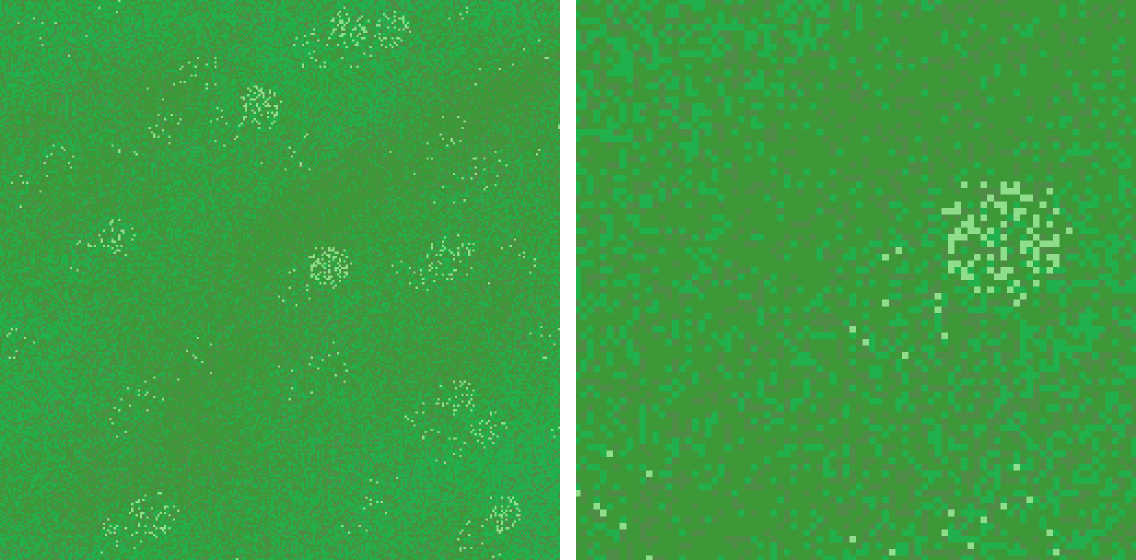
Left, the full canvas; right, a detail of the centre.
Write a Shadertoy shader that draws this texture.

```glsl
// Dithered green turf: square grains pick one of three greens at random, with
// odds steered by broad diagonal noise. Pale specks are sprayed on top in
// round clusters, each with a fainter trail toward the lower left.

#define GRAINS 256.0        // grains across the canvas
#define CLUSTER_GRID 6.0    // cluster cells across the canvas
#define CLUSTER_SHARE 0.78  // part of the cells holding a cluster
#define SPRAY_MIN 0.022     // speck odds in the thinnest cluster
#define SPRAY_MAX 0.30      // speck odds in the densest cluster
#define PATCHINESS 1.6      // strength of the cloudy shade changes
#define STROKE_DIR vec2(0.84, 0.54)
#define BRIGHT_GREEN vec3(0.13, 0.69, 0.30)
#define OLIVE_GREEN vec3(0.24, 0.60, 0.22)
#define DULL_GREEN vec3(0.31, 0.55, 0.28)
#define PALE_SPECK vec3(0.56, 0.87, 0.55)

float hash(vec2 p, float seed) {
    vec3 q = fract(vec3(p.xyx + seed * 17.3) * vec3(0.1031, 0.1030, 0.0973));
    q += dot(q, q.yzx + 33.33);
    return fract((q.x + q.y) * q.z);
}

float valueNoise(vec2 p) {
    vec2 i = floor(p), f = fract(p);
    f = f * f * (3.0 - 2.0 * f);
    float low = mix(hash(i, 1.0), hash(i + vec2(1, 0), 1.0), f.x);
    float high = mix(hash(i + vec2(0, 1), 1.0), hash(i + vec2(1, 1), 1.0), f.x);
    return mix(low, high, f.y);
}

float fbm(vec2 p) {
    float sum = 0.0, amplitude = 0.5;
    for (int k = 0; k < 4; k++) {
        sum += amplitude * valueNoise(p);
        p = p * 2.03 + 7.1;
        amplitude *= 0.5;
    }
    return sum / 0.9375;
}

// Coordinates along and across the stroke direction
vec2 toStroke(vec2 p) {
    return vec2(dot(p, STROKE_DIR), dot(p, vec2(-STROKE_DIR.y, STROKE_DIR.x)));
}

// 0 in the bright margins, 1 in the dark diagonal middle
float shade(vec2 p) {
    vec2 s = toStroke(p - vec2(0.47, 0.55));
    vec2 oval = s / vec2(0.6, 0.42);
    float clouds = fbm(s * vec2(3.5, 6.0) + 23.0) - 0.5;
    return clamp(0.5 + 0.25 * (0.75 - dot(oval, oval)) + PATCHINESS * clouds, 0.0, 1.0);
}

float softDisc(vec2 p, float radius) {
    return 1.0 - smoothstep(0.7 * radius, radius, length(p));
}

// Odds of a pale speck at p, gathered from the nearby clusters
float sprayOdds(vec2 p) {
    float odds = 0.0;
    vec2 home = floor(p * CLUSTER_GRID);
    for (int j = -1; j <= 1; j++)
    for (int i = -1; i <= 1; i++) {
        vec2 cell = home + vec2(i, j);
        if (hash(cell, 2.0) > CLUSTER_SHARE) continue;
        vec2 jitter = vec2(hash(cell, 3.0), hash(cell, 4.0));
        vec2 offset = p - (cell + mix(vec2(0.1), vec2(0.9), jitter)) / CLUSTER_GRID;
        float radius = mix(0.036, 0.05, hash(cell, 5.0));
        float density = mix(SPRAY_MIN, SPRAY_MAX, pow(hash(cell, 6.0), 5.0));
        float trail = min(density, 0.1) * 0.45 * softDisc(offset + 0.075 * STROKE_DIR, radius);
        odds = max(odds, max(density * softDisc(offset, radius), trail));
    }
    return odds;
}

vec3 grainColor(vec2 uv) {
    vec2 grain = floor(uv * GRAINS);
    vec2 center = (grain + 0.5) / GRAINS;
    if (hash(grain, 7.0) < sprayOdds(center)) return PALE_SPECK;

    float brightOdds = mix(0.69, 0.07, shade(center));
    float dullOdds = 0.22 + 0.35 * (fbm(center * 7.0 + 51.0) - 0.5);
    float pick = hash(grain, 8.0);
    if (pick < brightOdds) return BRIGHT_GREEN;
    return pick < brightOdds + dullOdds ? DULL_GREEN : OLIVE_GREEN;
}

void mainImage(out vec4 fragColor, in vec2 fragCoord) {
    // Four samples per pixel smooth the grain edges at any size
    vec3 color = vec3(0.0);
    for (int k = 0; k < 4; k++) {
        vec2 shift = vec2(k % 2, k / 2) * 0.5 - 0.25;
        color += grainColor((fragCoord + shift) / iResolution.y);
    }
    fragColor = vec4(color / 4.0, 1.0);
}
```
